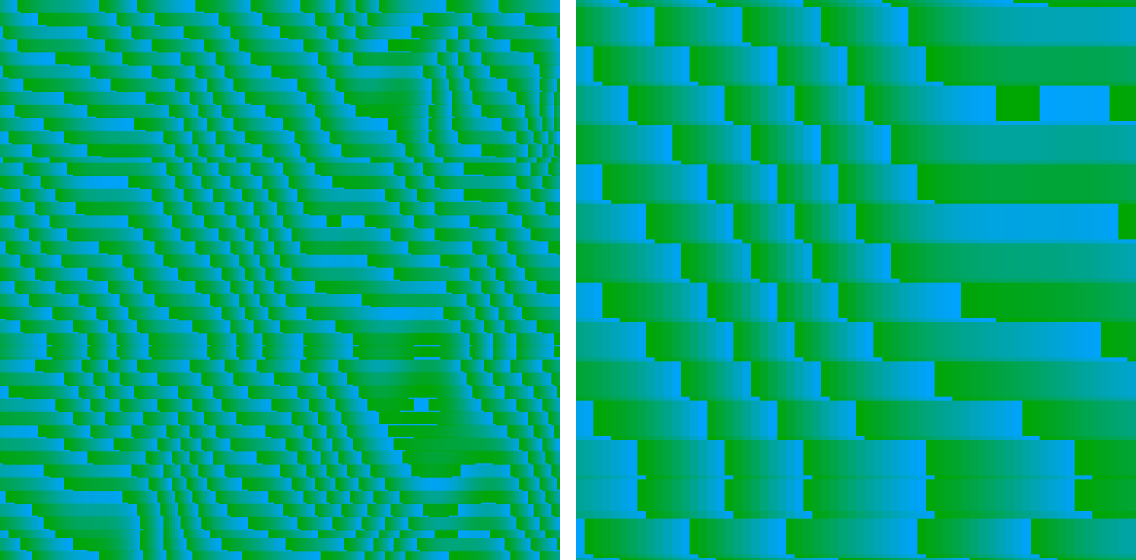
Left, the full canvas; right, a detail of the centre.
Give the GLSL for this background, as a WebGL 2 fragment shader.

```glsl
#version 300 es
precision highp float;
// Staggered horizontal bands of green-to-blue sawtooth ramps, bent by a wavy phase field.
uniform vec2 u_resolution;
out vec4 fragColor;

// Round swelling of the phase field
float hump(vec2 p, vec2 center, float radius) {
  vec2 d = (p - center) / radius;
  return exp(-dot(d, d));
}

// Phase in cycles; p runs right and down from the upper left
float phaseField(vec2 p) {
  float waves = 0.70 * sin(9.0 * p.x + 4.0 * p.y + 1.0)
              + 0.40 * sin(17.0 * p.x - 7.0 * p.y + 2.0)
              + 0.22 * sin(29.0 * p.x + 11.0 * p.y);
  float phase = 12.5 * p.x - 15.4 * p.y + waves * mix(0.6, 1.2, p.x);
  phase -= 2.2 * hump(p, vec2(0.27, 0.88), 0.13);
  phase += 2.5 * hump(p, vec2(0.72, 0.86), 0.13);
  phase -= 2.5 * hump(p, vec2(0.74, 0.12), 0.10);
  phase += 4.5 * hump(p, vec2(1.05, 0.22), 0.11);
  return phase;
}

vec3 bandColor(vec2 uv) {
  // Bands, with two thin ones and one of double height
  float band = (1.0 - uv.y) * 42.67;
  band += 0.6 * step(12.4, band);
  band += 0.4 * step(41.6, band);
  float row = floor(band);
  float within = band - row;
  if (row == 27.0) { row = 26.0; within = 0.5 + 0.5 * within; }

  // Fine columns, and a small notch along the lower rim of each band
  float column = (floor(uv.x * 192.0) + 0.5) / 192.0;
  float phase = phaseField(vec2(column, (row + 0.2) / 42.67));
  phase -= 0.09 * step(0.9, within);

  float ramp = pow(fract(phase), 1.1);
  return vec3(0.0, mix(0.65, 0.64, ramp), ramp);
}

void main() {
  // Average a 3 by 3 grid of samples to smooth the edges
  vec3 sum = vec3(0.0);
  for (int i = 0; i < 9; i++) {
    vec2 offset = (vec2(i % 3, i / 3) - 1.0) / 3.0;
    sum += bandColor((gl_FragCoord.xy + offset) / u_resolution);
  }
  fragColor = vec4(sum / 9.0, 1.0);
}
```
